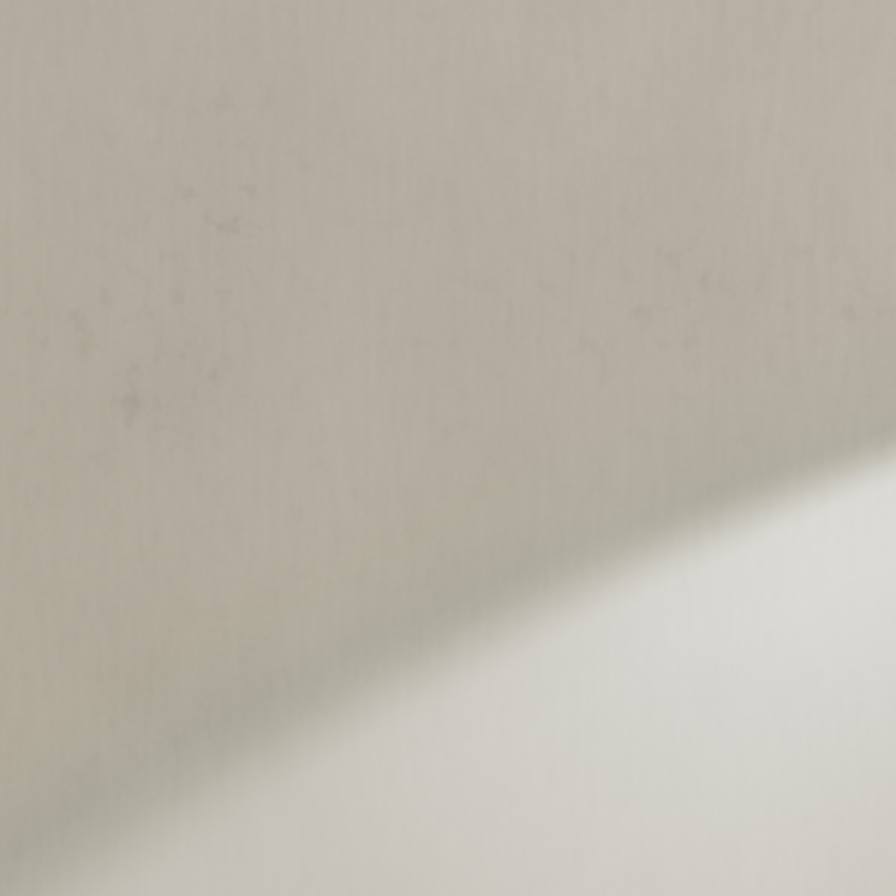
Write a Shadertoy shader that draws this texture.

```glsl
// Warm plaster wall in soft shade, with a blurred wedge of daylight at lower right.

vec2 hashGradient(vec2 cell) {
    vec3 p = fract(cell.xyx * vec3(0.1031, 0.1030, 0.0973));
    p += dot(p, p.yzx + 33.33);
    float angle = 6.2832 * fract((p.x + p.y) * p.z);
    return vec2(cos(angle), sin(angle));
}

float gradientNoise(vec2 p) {
    vec2 cell = floor(p), f = fract(p);
    vec2 w = f * f * f * (f * (f * 6.0 - 15.0) + 10.0);
    float a = dot(hashGradient(cell), f);
    float b = dot(hashGradient(cell + vec2(1, 0)), f - vec2(1, 0));
    float c = dot(hashGradient(cell + vec2(0, 1)), f - vec2(0, 1));
    float d = dot(hashGradient(cell + vec2(1, 1)), f - vec2(1, 1));
    return mix(mix(a, b, w.x), mix(c, d, w.x), w.y);
}

float fbm(vec2 p) {
    float sum = 0.0, amplitude = 0.5;
    for (int i = 0; i < 4; i++) {
        sum += amplitude * gradientNoise(p);
        p = mat2(1.6, 1.2, -1.2, 1.6) * p + 7.3;
        amplitude *= 0.5;
    }
    return sum;
}

// Soft elliptical patch
float patchMask(vec2 p, vec2 center, vec2 radius) {
    vec2 d = (p - center) / radius;
    return exp(-dot(d, d));
}

void mainImage(out vec4 fragColor, in vec2 fragCoord) {
    vec2 uv = fragCoord / iResolution.xy;

    // Bowed light edge, sharper toward the right
    float edgeHeight = -0.029 + uv.x * (0.675 - 0.154 * uv.x);
    float below = edgeHeight - uv.y;
    float penumbra = mix(0.085, 0.036, uv.x);
    float light = smoothstep(-penumbra, penumbra, below);

    // Shaded wall, warmer toward the upper right and greener near the light
    vec3 shade = mix(vec3(0.690, 0.662, 0.606), vec3(0.728, 0.697, 0.644),
                     clamp(0.65 * uv.x + 0.35 * uv.y, 0.0, 1.0));
    float nearEdge = smoothstep(-0.24, -0.01, below);
    shade += vec3(-0.023, -0.007, -0.010) * nearEdge;

    // Daylight, brightest under the right end of the edge
    vec3 sun = mix(vec3(0.765, 0.752, 0.715), vec3(0.858, 0.854, 0.835),
                   smoothstep(0.1, 1.0, uv.x));
    sun -= vec3(0.15, 0.17, 0.20) * max(below - 0.12, 0.0) * uv.x;

    // Stained plaster: broad clouds, worn patches and fine scuffs
    float stain = patchMask(uv, vec2(0.19, 0.57), vec2(0.09, 0.08))
                + 0.7 * patchMask(uv, vec2(0.25, 0.78), vec2(0.07, 0.12))
                + 0.6 * patchMask(uv, vec2(0.07, 0.65), vec2(0.05, 0.04))
                + 0.6 * patchMask(uv, vec2(0.76, 0.66), vec2(0.16, 0.07))
                + 0.5 * patchMask(uv, vec2(0.98, 0.63), vec2(0.05, 0.08));
    float clouds = fbm(uv * vec2(5.0, 4.0) + 2.7);
    float scuffs = fbm(uv * vec2(38.0, 30.0) + 11.0);
    float wear = smoothstep(0.02, 0.35, scuffs) * (0.25 + stain);

    // Vertical brush streaks and faint grain
    float streaks = gradientNoise(uv * vec2(90.0, 11.0)) + 0.6 * gradientNoise(uv * vec2(170.0, 30.0));
    float grain = gradientNoise(uv * 150.0 + 5.0);

    float texture1 = 0.022 * clouds - 0.013 * stain - 0.028 * wear
                   + 0.008 * streaks + 0.007 * grain;
    vec3 color = mix(shade, sun, light) + texture1 * mix(1.0, 0.55, light);
    fragColor = vec4(color, 1.0);
}
```
